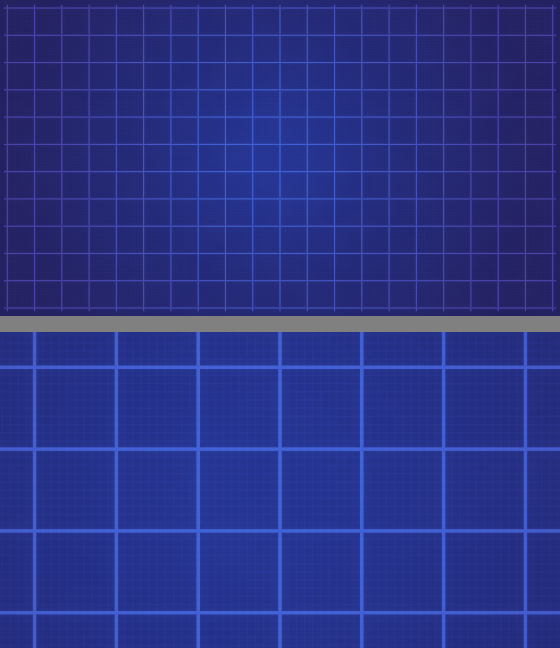
Top, the full canvas; bottom, a detail of the centre.
This pattern is drawn by a Shadertoy shader. Its source:

```glsl
// Antialiased coverage of a stroke at distance d from its centre
float stroke(float d, float halfWidth, float pixel) {
    return clamp((halfWidth - d) / pixel + 0.5, 0.0, 1.0);
}

// Distance to the nearest vertical and horizontal line of a square lattice
vec2 latticeDistance(vec2 p, float cell) {
    return abs(fract(p / cell + 0.5) - 0.5) * cell;
}

// Soft uneven tone from layered sines
float mottle(vec2 p) {
    float sum = 0.0, amplitude = 0.5;
    for (int i = 0; i < 4; i++) {
        sum += amplitude * sin(p.x + 1.7 * sin(p.y)) * sin(p.y + 1.3 * sin(p.x));
        p = mat2(1.6, 1.2, -1.2, 1.6) * p + 2.3;
        amplitude *= 0.6;
    }
    return sum;
}

void mainImage(out vec4 fragColor, in vec2 fragCoord) {
    float pixel = 1.0 / iResolution.y;
    vec2 p = (fragCoord - 0.5 * iResolution.xy) * pixel;
    float cell = 0.0863;

    // Backdrop: blue centre falling off to indigo
    float radius = length(p - vec2(-0.025, 0.0));
    vec3 color = mix(vec3(0.145, 0.205, 0.57), vec3(0.14, 0.163, 0.465),
                     smoothstep(0.0, 0.48, radius));
    color = mix(color, vec3(0.142, 0.13, 0.38), smoothstep(0.35, 0.92, radius));
    color += 0.006 * mottle(p * 14.0);

    // Lattice is centred on a line across and on a cell down
    vec2 gridPoint = p + vec2(0.0, 0.5 * cell);
    vec2 outside = abs(p) - cell * vec2(10.0, 5.5);
    float inGrid = stroke(max(outside.x, outside.y), 0.0, pixel);

    // Faint tenth-cell divisions
    vec2 fine = latticeDistance(gridPoint, cell * 0.1);
    float fineLines = max(stroke(fine.x, 0.0007, pixel), stroke(fine.y, 0.0007, pixel));
    color += vec3(0.012, 0.016, 0.035) * fineLines * inGrid;

    // Main lines run slightly past the border
    vec2 d = latticeDistance(gridPoint, cell);
    float inReach = stroke(max(outside.x, outside.y), 0.0105, pixel);
    float lines = max(stroke(d.x, 0.0019, pixel), stroke(d.y, 0.0019, pixel));
    float halo = exp(-min(d.x, d.y) / 0.0028);
    vec3 lineColor = mix(vec3(0.27, 0.41, 0.88), vec3(0.31, 0.29, 0.71),
                         smoothstep(0.05, 0.85, radius));
    color = mix(color, lineColor, max(0.88 * lines, 0.22 * halo) * inReach);

    fragColor = vec4(color, 1.0);
}
```
